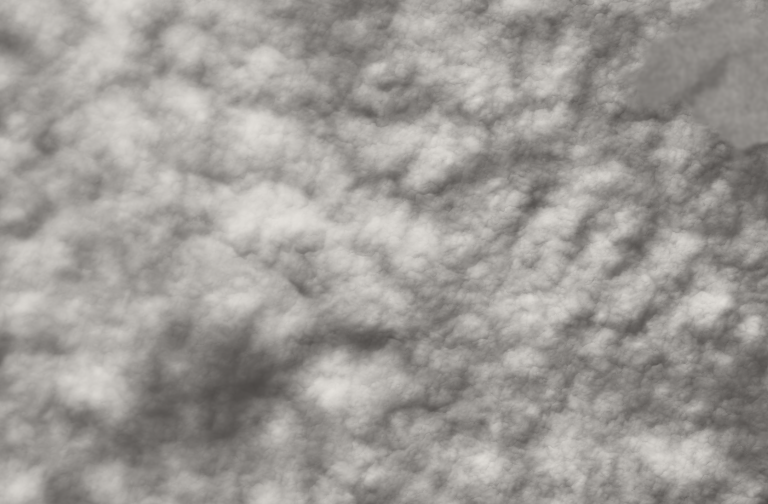
Write a Shadertoy shader that draws this texture.

```glsl
const vec2 LIGHT_DIR = vec2(-0.35, 0.94);
const vec3 SHADOW_COLOR = vec3(0.270, 0.256, 0.247);
const vec3 POWDER_COLOR = vec3(0.950, 0.938, 0.917);

// Random vector in the square [-1, 1]
vec2 randomVector(vec2 cell) {
    vec3 h = fract(cell.xyx * vec3(0.1031, 0.1030, 0.0973));
    h += dot(h, h.yzx + 33.33);
    return 2.0 * fract((h.xx + h.yz) * h.zy) - 1.0;
}

float gradientNoise(vec2 p) {
    vec2 cell = floor(p);
    vec2 f = p - cell;
    vec2 u = f * f * f * (f * (f * 6.0 - 15.0) + 10.0);
    float a = dot(randomVector(cell), f);
    float b = dot(randomVector(cell + vec2(1, 0)), f - vec2(1, 0));
    float c = dot(randomVector(cell + vec2(0, 1)), f - vec2(0, 1));
    float d = dot(randomVector(cell + vec2(1, 1)), f - vec2(1, 1));
    return 1.6 * mix(mix(a, b, u.x), mix(c, d, u.x), u.y);
}

vec2 noiseVector(vec2 p) {
    return vec2(gradientNoise(p), gradientNoise(p + 31.7));
}

mat2 rotation(float angle) {
    float c = cos(angle), s = sin(angle);
    return mat2(c, s, -s, c);
}

// Rounded bump with a crease at its rim
float puff(vec2 p, float softness) {
    float n = gradientNoise(p);
    return sqrt(n * n + softness);
}

// Height (x) and lit relief (y) of irregular clumps
vec2 clumps(vec2 p, float focus) {
    float softness = mix(0.022, 0.005, focus);
    float amplitude = 0.5;
    vec2 light = LIGHT_DIR;
    vec2 sum = vec2(0.0);
    mat2 turn = rotation(0.9);
    p *= 6.5;
    for (int i = 0; i < 5; i++) {
        float height = puff(p, softness);
        sum += amplitude * vec2(height, height - puff(p + 0.25 * light, softness));
        p = turn * p * 2.03 + 17.3;
        light = turn * light;
        amplitude *= mix(0.48, 0.60, focus);
    }
    return sum;
}

// One layer of round grains: bright upper side, dark gaps between
float grainLayer(vec2 p, float blend) {
    vec2 cell = floor(p);
    float total = 0.0;
    float lit = 0.0;
    for (int y = -1; y <= 1; y++)
    for (int x = -1; x <= 1; x++) {
        vec2 id = cell + vec2(x, y);
        vec2 jitter = randomVector(id);
        vec2 offset = p - id - 0.5 - 0.45 * jitter;
        float size = 0.10 * randomVector(id + 57.0).x;
        float weight = exp(-blend * (dot(offset, offset) - size));
        total += weight;
        lit += weight * dot(offset, LIGHT_DIR);
    }
    float depth = -log(total) / blend;
    return 0.55 * (0.15 - depth) + 0.42 * lit / total;
}

// Grains sitting on grains, denser in some places than in others
float crumbs(vec2 p, float focus) {
    float scale = 9.5;
    float amplitude = 0.45;
    float sum = 0.0;
    for (int i = 0; i < 4; i++) {
        vec2 q = p * scale + 13.7 * float(i);
        float cover = smoothstep(-0.45, 0.35, gradientNoise(q * 0.37 + 5.0));
        q += 0.30 * noiseVector(q * 1.3) + 0.16 * noiseVector(q * 3.1);
        sum += amplitude * mix(0.35, 1.15, cover) * grainLayer(q, mix(6.0, 13.0, focus));
        scale *= 2.1;
        amplitude *= mix(0.44, 0.61, focus);
    }
    return sum;
}

// Wide drifts, stretched along a gentle fall to the right
float driftTone(vec2 p) {
    vec2 q = rotation(0.35) * p;
    return gradientNoise(q * vec2(2.0, 3.6) + 4.6)
         + 0.7 * gradientNoise(q * vec2(4.5, 7.0) + 12.1);
}

float softSpot(vec2 p, vec2 center, vec2 radius) {
    vec2 d = (p - center) / radius;
    return exp(-dot(d, d));
}

float powderTone(vec2 p, float across, float focus) {
    vec2 relief = clumps(p, focus);
    vec2 place = vec2(across, p.y);
    float tone = 0.535 + 0.23 * driftTone(p) + crumbs(p, focus);
    tone += 0.65 * (relief.x - 0.32) + 0.5 * relief.y;
    tone += 0.20 * softSpot(place, vec2(0.28, 0.56), vec2(0.22, 0.28));
    tone -= 0.28 * softSpot(place, vec2(0.30, 0.24), vec2(0.12, 0.13));
    return tone - 0.10 * smoothstep(0.55, 1.0, across);
}

// Smooth bare wall with fine grain and a soft shaded dent
float wallTone(vec2 corner) {
    float tone = 0.42 + 0.10 * gradientNoise(corner * 6.0);
    tone += 0.05 * gradientNoise(corner * 40.0) + 0.04 * gradientNoise(corner * 85.0);
    vec2 bent = rotation(-0.75) * (corner + 0.015 * noiseVector(corner * 20.0) - vec2(-0.12, -0.16));
    return tone - 0.20 * softSpot(bent, vec2(0.0), vec2(0.09, 0.02));
}

float wallMask(vec2 corner) {
    vec2 d = (corner - vec2(-0.06, -0.14)) / vec2(0.18, 0.15);
    float ragged = 0.45 * gradientNoise(corner * 9.0) + 0.22 * gradientNoise(corner * 24.0);
    return 1.0 - smoothstep(0.82, 1.12, length(d) + ragged);
}

void mainImage(out vec4 fragColor, in vec2 fragCoord) {
    vec2 p = fragCoord / iResolution.y;
    float across = fragCoord.x / iResolution.x;
    vec2 corner = p - vec2(iResolution.x / iResolution.y, 1.0);
    float focus = smoothstep(0.0, 0.75, across);
    float tone = mix(powderTone(p, across, focus), wallTone(corner), wallMask(corner));
    // Gentle shoulders keep detail in the darkest and brightest parts
    tone = 0.5 + 0.5 * tanh(2.3 * (tone - 0.5));
    fragColor = vec4(mix(SHADOW_COLOR, POWDER_COLOR, tone), 1.0);
}
```
